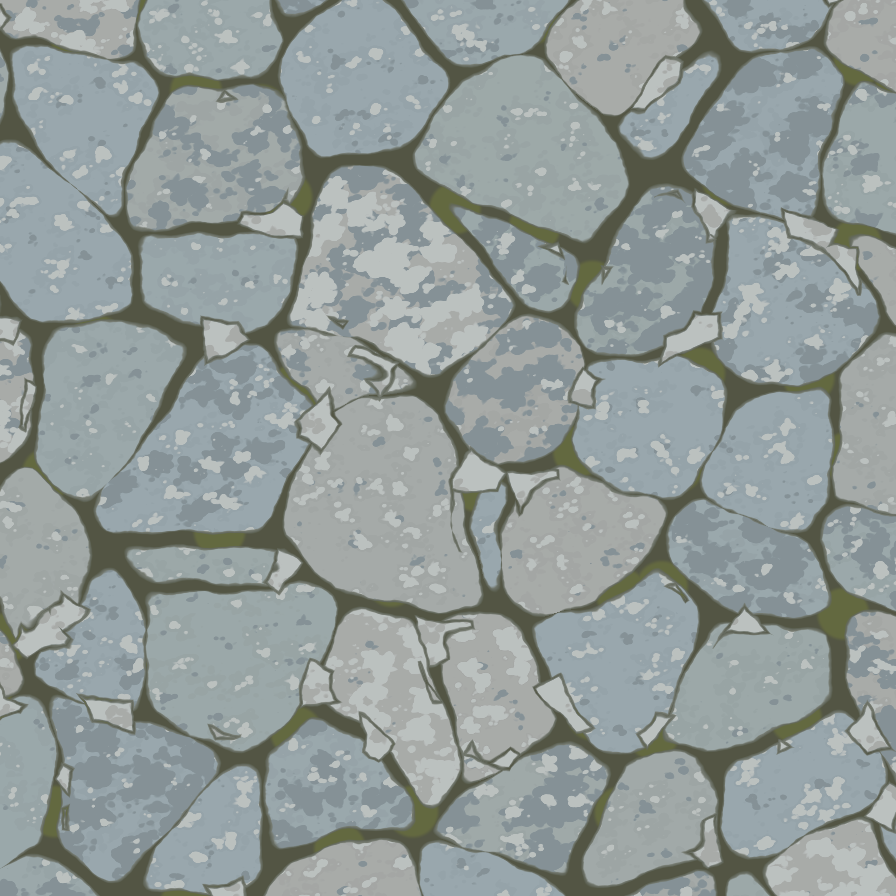
This texture is drawn by a WebGL 2 fragment shader. Its source:

```glsl
#version 300 es
precision highp float;
// Flagstone wall: irregular grey-blue slabs set in dark olive mortar.
// Slabs are cells of a weighted Voronoi diagram with softened corners;
// flat blotches and stone chips come from layered cellular noise.
uniform vec2 u_resolution;
out vec4 fragColor;

#define SLABS 6.4          // slabs across the canvas
#define SIZE_SPREAD 0.36   // variation of slab size
#define CORNER 17.0        // higher gives sharper slab corners
#define JOINT_MIN 0.006    // joint half widths, in slab units
#define JOINT_MAX 0.056
#define CHIP_GRID 2.4      // chip cells per slab
#define CHIP_CHANCE 0.22
#define BLOTCHES 21.0      // blotches across the canvas
#define BLOTCH_SOFT 0.02

const vec3 COOL = vec3(0.600, 0.656, 0.680);
const vec3 GREENISH = vec3(0.610, 0.660, 0.660);
const vec3 WARM = vec3(0.660, 0.670, 0.660);
const vec3 SLATE = vec3(0.520, 0.570, 0.590);
const vec3 PALE = vec3(0.735, 0.755, 0.750);
const vec3 MORTAR_RIM = vec3(0.450, 0.470, 0.430);
const vec3 MORTAR_MID = vec3(0.390, 0.410, 0.365);
const vec3 MORTAR_DEEP = vec3(0.325, 0.335, 0.265);
const vec3 MOSS = vec3(0.390, 0.410, 0.250);

vec3 hash3(vec2 p) {
    vec3 q = fract(p.xyx * vec3(0.1031, 0.1030, 0.0973));
    q += dot(q, q.yxz + 33.33);
    return fract((q.xxy + q.yzz) * q.zyx);
}

// Distance to the nearest scattered point
float cellular(vec2 p) {
    vec2 cell = floor(p);
    float nearest = 4.0;
    for (int y = -1; y <= 1; y++)
    for (int x = -1; x <= 1; x++) {
        vec2 c = cell + vec2(x, y);
        vec2 r = c + hash3(c).xy - p;
        nearest = min(nearest, dot(r, r));
    }
    return sqrt(nearest);
}

float grain(vec2 p) {
    return 0.5 * cellular(p) + 0.3 * cellular(p * 2.1 + 7.3)
         + 0.2 * cellular(p * 4.3 + 3.1);
}

// 1 where noise n lies below the level
float blotch(float n, float level) {
    return 1.0 - smoothstep(level - BLOTCH_SOFT, level + BLOTCH_SOFT, n);
}

vec2 warp(vec2 p) {
    p += 0.09 * sin(p.yx * 2.3 + vec2(1.0, 4.2));
    p += 0.035 * sin(p.yx * 5.3 + vec2(2.7, 0.4));
    return p + 0.010 * sin(p.yx * 17.0 + vec2(0.3, 5.1));
}

// Site position in xy, weight in z
vec3 slabSite(vec2 c) {
    vec3 h = hash3(c + 19.0);
    return vec3(c + 0.08 + 0.84 * h.xy, SIZE_SPREAD * h.z);
}

float power(vec3 site, vec2 p) {
    vec2 r = site.xy - p;
    return dot(r, r) - site.z;
}

// Softened distance to the slab border; also gives the slab's cell
float slabEdge(vec2 p, out vec2 id) {
    vec2 cell = floor(p);
    float best = 100.0;
    for (int y = -2; y <= 2; y++)
    for (int x = -2; x <= 2; x++) {
        vec2 c = cell + vec2(x, y);
        float v = power(slabSite(c), p);
        if (v < best) { best = v; id = c; }
    }
    vec3 own = slabSite(id);
    float sum = 1e-6;
    for (int y = -2; y <= 2; y++)
    for (int x = -2; x <= 2; x++) {
        vec2 c = cell + vec2(x, y);
        if (c == id) continue;
        vec3 other = slabSite(c);
        float d = (power(other, p) - best) / (2.0 * length(other.xy - own.xy));
        sum += exp(-CORNER * d);
    }
    return -log(sum) / CORNER;
}

// Signed distance to scattered, turned oblong chips
float chipDistance(vec2 p) {
    p *= CHIP_GRID;
    vec2 cell = floor(p);
    float nearest = 1.0;
    for (int y = -1; y <= 1; y++)
    for (int x = -1; x <= 1; x++) {
        vec2 c = cell + vec2(x, y);
        vec3 h = hash3(c + 57.0);
        if (h.z > CHIP_CHANCE) continue;
        float a = 40.0 * h.z;
        vec2 r = mat2(cos(a), sin(a), -sin(a), cos(a)) * (p - c - h.xy);
        vec2 q = abs(r) - vec2(0.40, 0.25) * (0.6 + 0.6 * h.x);
        nearest = min(nearest, max(q.x, q.y + 0.25 * r.x));
    }
    return nearest / CHIP_GRID;
}

void main() {
    vec2 uv = gl_FragCoord.xy / u_resolution.y;
    float aa = 0.8 * SLABS / u_resolution.y;
    vec2 p = warp(uv * SLABS + 3.0);
    vec2 spot = mat2(0.85, -0.25, 0.2, 1.1) * uv * BLOTCHES;
    float coarse = grain(spot);
    float fine = grain(spot * 1.15 + 31.7);

    // Slab body, with chips cut into the joints
    vec2 id;
    float rough = 0.05 * (fine - 0.45);
    float edge = slabEdge(p, id) + rough;
    float width = mix(JOINT_MIN, JOINT_MAX, smoothstep(0.1, 0.8, cellular(p * 0.9 + 5.0)));
    float chip = max(chipDistance(p) + rough, edge - 0.085);
    float body = max(min(edge - width, chip - 0.026), -chip);

    // Slab colour: base tint, slate blotches, pale blotches
    vec3 look = hash3(id + 41.0);
    vec3 stone = mix(COOL, GREENISH, smoothstep(0.2, 0.6, look.x));
    stone = mix(stone, WARM, smoothstep(0.6, 0.9, look.x));
    stone *= 1.0 - 0.025 * blotch(fine, 0.40);
    stone = mix(stone, SLATE, blotch(coarse, mix(0.22, 0.46, smoothstep(0.45, 0.85, look.y))));
    float paleLevel = mix(0.22, 0.31, look.z) + 0.13 * step(0.93, look.x);
    stone = mix(stone, PALE, blotch(fine, paleLevel));
    vec3 chipColor = mix(PALE, WARM, blotch(coarse, 0.36));
    stone = mix(stone, chipColor, smoothstep(aa, -aa, chip));

    // Mortar darkens in steps toward the joint centre
    float depth = -body + 0.5 * rough;
    vec3 mortar = mix(MORTAR_RIM, MORTAR_MID, smoothstep(-aa, aa, depth - 0.006));
    vec3 deep = mix(MORTAR_DEEP, MOSS, blotch(cellular(uv * 7.0 + 2.0), 0.2));
    mortar = mix(mortar, deep, smoothstep(-aa, aa, depth - 0.014));

    fragColor = vec4(mix(mortar, stone, smoothstep(-aa, aa, body)), 1.0);
}
```
